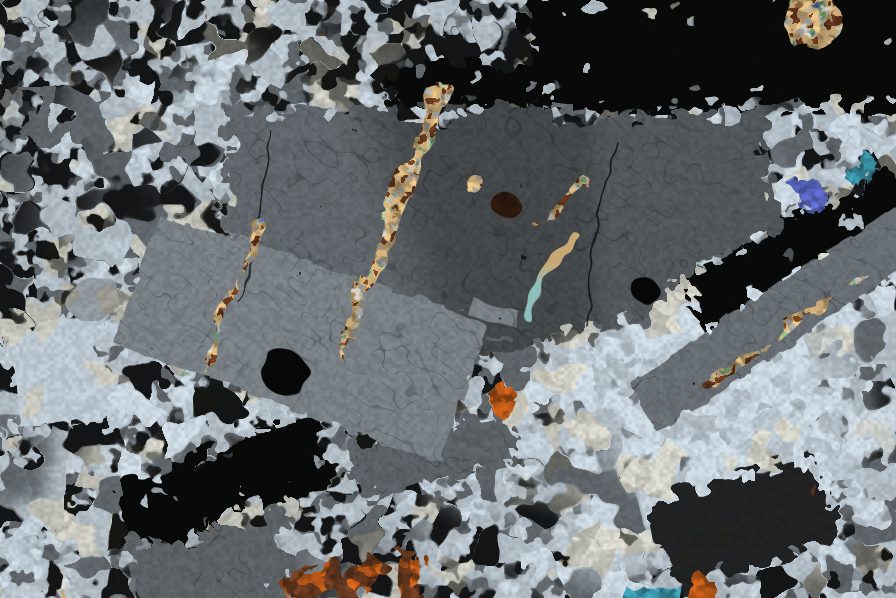
Reproduce this texture procedurally as a Shadertoy shader.

```glsl
// Thin section of deformed rock between crossed polarisers: a twinned grey
// feldspar in a mosaic of quartz grains, cut by bright mica veins. Grains are
// blended Voronoi cells; crystals are ragged boxes, veins are noisy segments.
#define COARSE 23.0
#define FINE 52.0
#define TINY 95.0
#define WARP 0.8
#define RIM 0.04
#define WAVER 0.035
#define COOL vec3(0.94, 1.0, 1.045)
#define TAN vec3(0.78, 0.66, 0.46)
#define BROWN vec3(0.4, 0.22, 0.12)
#define ORANGE vec3(0.72, 0.34, 0.09)
#define TEAL vec3(0.22, 0.56, 0.64)
#define VIOLET vec3(0.33, 0.38, 0.72)

vec2 q; // position with wavering edges

float hash(vec2 p) { return fract(sin(dot(p, vec2(127.1, 311.7))) * 43758.5); }

float noise(vec2 p) {
  vec2 i = floor(p), f = fract(p);
  f = f * f * (3.0 - 2.0 * f);
  return mix(mix(hash(i), hash(i + vec2(1, 0)), f.x),
             mix(hash(i + vec2(0, 1)), hash(i + 1.0), f.x), f.y);
}

vec2 noise2(vec2 p) { return vec2(noise(p), noise(p + 37.3)) - 0.5; }

// Three random values per grain, blended across a thin border
vec3 mosaic(vec2 p, float scale) {
  p *= scale;
  p += WARP * noise2(p * 1.7);
  float sharp = min(iResolution.y / scale, 60.0);
  vec4 sum = vec4(0);
  for (int k = 0; k < 9; k++) {
    vec2 cell = floor(p) + vec2(k % 3, k / 3) - 1.0;
    vec2 site = cell + vec2(hash(cell), hash(cell + 17.0));
    vec3 value = vec3(hash(cell + 31.0), hash(cell + 53.0), hash(cell + 71.0));
    sum += exp(-sharp * distance(p, site)) * vec4(value, 1);
  }
  return sum.rgb / sum.a;
}

float cover(float d) {
  float edge = 0.8 / iResolution.y;
  return 1.0 - smoothstep(-edge, edge, d);
}

float slab(float x, float y, float w, float h, float angle) {
  float c = cos(angle), s = sin(angle);
  vec2 p = q - vec2(x, y);
  vec2 d = abs(vec2(c * p.x + s * p.y, c * p.y - s * p.x)) - vec2(w, h);
  return length(max(d, 0.0)) + min(max(d.x, d.y), 0.0);
}

float disc(float x, float y, float r) { return distance(q, vec2(x, y)) - r; }

float line(float x, float y, float x2, float y2) {
  vec2 a = q - vec2(x, y), v = vec2(x2 - x, y2 - y);
  return length(a - v * clamp(dot(a, v) / dot(v, v), 0.0, 1.0));
}

// Interference colours of mica
vec3 mica(float h) {
  vec3 c = mix(BROWN, TAN, smoothstep(0.28, 0.34, h));
  c = mix(c, vec3(0.7), smoothstep(0.66, 0.7, h));
  c = mix(c, vec3(0.48, 0.64, 0.4), smoothstep(0.82, 0.85, h));
  return mix(c, VIOLET, smoothstep(0.94, 0.96, h));
}

void mainImage(out vec4 fragColor, in vec2 fragCoord) {
  vec2 p = fragCoord / iResolution.y;
  vec3 big = mosaic(p, COARSE), small = mosaic(p, FINE), flake = mosaic(p, TINY);
  float rim = RIM * (small.y - 0.5);
  vec2 ragged = p + WAVER * noise2(p * 9.0) + 0.012 * noise2(p * 45.0);
  q = ragged;

  // Quartz mosaic, brightest at the lower right
  float level = mix(big.x, small.x, smoothstep(0.42, 0.48, big.z));
  level += 0.45 * noise(p * 5.0 + 4.0) - 0.165;
  level += 0.4 * exp(-14.0 * pow(distance(p, vec2(1.24, 0.3)), 2.0));
  float tone = 0.08 + 0.31 * smoothstep(0.27, 0.4, level)
    + 0.33 * smoothstep(0.48, 0.62, level) + 0.12 * smoothstep(0.7, 1.1, level);

  // Crystals in extinction
  float black = min(slab(1.21, 0.94, 0.34, 0.12, 0.0), slab(0.78, 0.845, 0.11, 0.035, 0.0));
  black = min(black, slab(1.33, 0.59, 0.2, 0.045, 0.55));
  black = min(black, slab(0.38, 0.19, 0.17, 0.06, 0.35)) + rim;
  tone = mix(tone, 0.035, cover(black));
  tone = mix(tone, 0.13, cover(slab(1.25, 0.13, 0.14, 0.07, 0.3) + rim));

  // Feldspar: dark upper twin, pale lower twin, lath and fragments
  float upper = slab(0.83, 0.62, 0.46, 0.19, 0.0);
  upper = max(upper, dot(q - vec2(1.11, 0.51), vec2(0.5, -0.866))) + rim;
  float bits = min(slab(0.36, 0.05, 0.13, 0.06, 0.2), slab(0.72, 0.25, 0.13, 0.05, 0.2)) + rim;
  q = mix(p, ragged, 0.4);
  float lower = slab(0.5, 0.44, 0.29, 0.12, -0.33) + 0.3 * rim;
  float lath = slab(1.35, 0.5, 0.33, 0.048, 0.587) + 0.3 * rim;
  float chip = slab(0.825, 0.475, 0.04, 0.013, -0.25);
  q = ragged;
  float shade = mix(0.4, 0.28, smoothstep(0.42, 0.58, p.x + 0.3 * p.y - 0.36));
  shade += 0.06 * smoothstep(0.96, 1.03, p.x);
  tone = mix(tone, shade, cover(upper));
  tone = mix(tone, 0.38, cover(bits));
  tone = mix(tone, 0.43, cover(lath));
  tone = mix(tone, 0.5, cover(min(lower, chip)));
  tone = mix(tone, 0.78, cover(slab(0.1, 0.37, 0.09, 0.08, 0.1) + rim));
  tone = mix(tone, 0.6, cover(disc(0.155, 0.5, 0.042)));
  tone = mix(tone, 0.03, cover(min(disc(0.478, 0.37, 0.034), disc(1.08, 0.522, 0.021))));

  // Inclusions, scratches and cracks
  float inside = cover(min(min(upper, lower), min(lath, bits)));
  float outside = 1.0 - inside;
  tone = mix(tone, 0.72, smoothstep(0.92, 0.95, small.x) * cover(black) * outside);
  tone = mix(tone, 0.1, inside * smoothstep(0.975, 0.99, flake.z));
  float scratch = abs(noise(mat2(0.8, 0.6, -0.6, 0.8) * p * vec2(38, 60)) - 0.5);
  tone *= 1.0 - 0.28 * inside * (1.0 - smoothstep(0.0, 0.05, scratch)) * noise(p * 30.0);
  float crack = min(line(1.035, 0.765, 0.985, 0.445), line(0.44, 0.78, 0.4, 0.5));
  tone *= 1.0 - 0.7 * cover(crack - 0.0015);
  tone *= 0.92 + 0.16 * noise(p * 170.0);
  vec3 col = tone * mix(COOL, vec3(1, 1, 0.95), smoothstep(0.78, 0.82, big.y) * outside);

  // Mica veins and stray flakes
  float swell = 0.25 + 1.4 * noise(p * 32.0);
  float vein = line(0.75, 0.84, 0.56, 0.4) - swell * mix(0.007, 0.019, smoothstep(0.5, 0.85, p.y));
  float thin = min(line(0.42, 0.61, 0.335, 0.375), line(0.985, 0.705, 0.9, 0.62));
  vein = min(vein, thin - 0.006 * swell);
  vein = min(vein, line(1.475, 0.55, 1.19, 0.365) - 0.015 * (swell - 0.5));
  vein = min(vein, min(disc(0.8, 0.695, 0.016), disc(1.37, 0.965, 0.05)));
  float fleck = 0.65 + 0.6 * flake.y;
  col = mix(col, mica(flake.x) * fleck, cover(vein + 0.2 * rim));
  col = mix(col, mica(small.y), smoothstep(0.985, 0.99, small.z) * outside * (1.0 - cover(black)));
  float needle = line(0.98, 0.615, 0.88, 0.465) - 0.007 * swell;
  col = mix(col, mix(vec3(0.56, 0.75, 0.73), TAN, smoothstep(0.52, 0.56, p.y)), cover(needle));

  // Larger coloured plates
  vec3 rust = mix(BROWN, ORANGE, smoothstep(0.6, 0.7, small.x));
  for (float i = 0.0; i < 3.0; i++)
    col = mix(col, rust * fleck, cover(slab(0.52 + 0.08 * i, 0.035, 0.045, 0.018, 0.3 + 0.5 * i) + 0.5 * rim));
  col = mix(col, BROWN * 0.45 * fleck, cover(disc(0.85, 0.645, 0.022)));
  col = mix(col, ORANGE * fleck, cover(min(disc(0.85, 0.335, 0.026), disc(1.17, 0.02, 0.022)) + rim));
  col = mix(col, VIOLET * fleck, cover(disc(1.345, 0.675, 0.025) + 0.5 * rim));
  float teal = min(slab(1.435, 0.72, 0.028, 0.014, 0.9), slab(1.075, 0.012, 0.045, 0.016, 0.0));
  col = mix(col, TEAL * fleck, cover(teal + 0.4 * rim));
  fragColor = vec4(clamp(col, 0.0, 1.0), 1);
}
```
